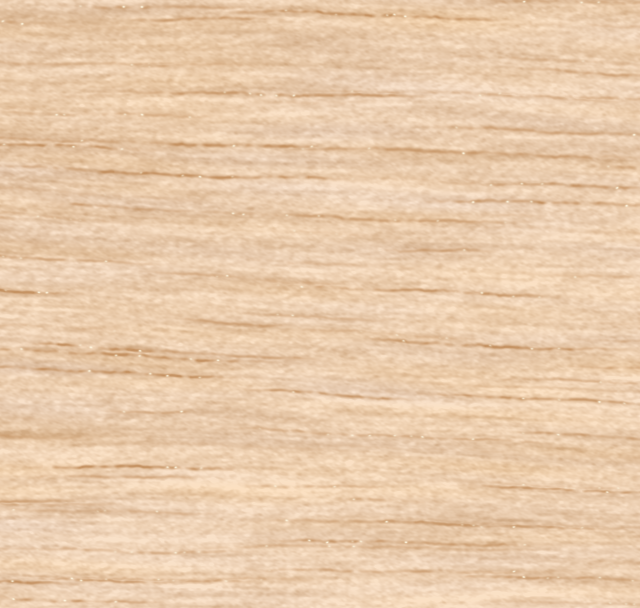
A WebGL 2 fragment shader for this texture:

```glsl
#version 300 es
precision highp float;
// Pale planed wood with nearly level grain that dips gently to the right.
// Stretched cellular flecks give bands, streaks and fibres; jittered rows of
// broken, tapered pores lie on top, dotted with tiny bright glints.

#define BASE_COLOR   vec3(0.921, 0.803, 0.682)
#define TONE_STEP    vec3(0.031, 0.041, 0.050)
#define PORE_COLOR   vec3(0.765, 0.565, 0.375)
#define GLINT_COLOR  vec3(1.0, 0.97, 0.88)
#define GRAIN_SLOPE  0.030
#define PORE_LAYERS  4
#define PORE_ROWS    13.0
#define PORE_SPAN    0.75
#define PORE_WIDTH   0.0029
#define GLINT_PITCH  0.014
#define GLINT_SHARE  0.13

uniform vec2 u_resolution;
out vec4 fragColor;

float hash(vec2 p) {
    vec3 q = fract(p.xyx * vec3(0.1031, 0.1030, 0.0973));
    q += dot(q, q.yzx + 33.33);
    return fract((q.x + q.y) * q.z);
}

// Cellular noise: soft light and dark spots, one per cell, centred on zero.
float flecks(vec2 p) {
    vec2 cell = floor(p);
    float sum = 0.0;
    for (int j = -1; j <= 1; j++) {
        for (int i = -1; i <= 1; i++) {
            vec2 id = cell + vec2(i, j);
            vec2 spot = id + vec2(hash(id + 17.0), hash(id + 59.0));
            vec2 d = p - spot;
            float falloff = max(1.0 - dot(d, d), 0.0);
            sum += (2.0 * hash(id + 101.0) - 1.0) * falloff * falloff;
        }
    }
    return sum;
}

// Follow the slow bend of the growth lines.
vec2 grainSpace(vec2 p) {
    float slope = GRAIN_SLOPE + 0.018 * sin(p.y * 5.2 - 1.0);
    float wave = 0.004 * sin(p.x * 5.0 + p.y * 9.0)
               + 0.0015 * sin(p.x * 13.0 - p.y * 21.0);
    return vec2(p.x, p.y + slope * p.x + wave);
}

// Brightness of the wood between the pores, in palette steps.
float woodTone(vec2 p, vec2 g) {
    float bands   = flecks(g * vec2(1.3, 15.0) + 7.0);
    float ribbons = flecks(g * vec2(3.5, 70.0) + 23.0);
    float streaks = flecks(g * vec2(13.0, 190.0) + 41.0);
    float fibres  = flecks(vec2(g.x * 90.0, (g.y - 0.10 * p.x) * 190.0));
    float fuzz    = flecks(vec2(p.x * 170.0, (p.y + 0.22 * p.x) * 290.0));
    return 0.15 + 0.80 * bands + 0.75 * ribbons + 0.90 * streaks
         + 0.95 * fibres + 0.65 * fuzz;
}

// One layer of pore rows: x = line, y = soft halo, z = glints.
vec3 poreLayer(vec2 g, float layer) {
    float v = g.y * PORE_ROWS + layer * 0.27;
    float row = floor(v) + 37.0 * layer + 5.0;
    float u = g.x / PORE_SPAN + hash(vec2(row, 3.0)) + 4.0;
    vec2 id = vec2(floor(u), row);

    // Random place, length and depth, with tapered ends.
    float centre = 0.2 + 0.6 * hash(id + 11.0);
    float reach = mix(0.14, 0.49, hash(id + 29.0));
    float depth = mix(0.12, 1.0, pow(hash(id + 47.0), 1.3));
    float taper = 1.0 - smoothstep(0.45, 1.0, abs(fract(u) - 0.5) / reach);

    // Uneven path and beaded darkness along the line.
    float phase = 6.283 * hash(id + 71.0);
    float wobble = 0.0010 * sin(g.x * 31.0 + phase)
                 + 0.0006 * sin(g.x * 97.0 + 2.0 * phase)
                 + 0.0008 * flecks(vec2(g.x * 120.0, row * 3.0));
    float d = (fract(v) - centre) / PORE_ROWS + wobble;
    float beads = 0.75 + 0.55 * flecks(vec2(g.x * 85.0, row * 5.0 + 0.5))
                + 0.45 * flecks(vec2(g.x * 16.0, row * 7.0 + 0.5));
    float weight = depth * taper;
    float line = weight * clamp(beads, 0.08, 1.15) * exp(-pow(d / PORE_WIDTH, 2.0));
    float halo = weight * exp(-pow(d / 0.0075, 2.0));

    // Small glints sit at random steps along the pore.
    float stepX = g.x / GLINT_PITCH;
    vec2 glintId = vec2(floor(stepX), row);
    float along = (fract(stepX) - mix(0.3, 0.7, hash(glintId + 83.0))) * GLINT_PITCH;
    float across = d + 0.003 * (hash(glintId + 97.0) - 0.5);
    float spark = exp(-(along * along / 6.0e-6 + across * across / 3.0e-6));
    float chance = hash(glintId + 131.0);
    float power = step(chance, GLINT_SHARE) * mix(1.0, 0.35, chance / GLINT_SHARE);
    return vec3(line, halo, spark * power * smoothstep(0.1, 0.5, weight));
}

void main() {
    vec2 p = gl_FragCoord.xy / u_resolution.y;
    vec2 g = grainSpace(p);

    vec3 pores = vec3(0.0);
    for (int i = 0; i < PORE_LAYERS; i++) {
        pores = max(pores, poreLayer(g, float(i)));
    }

    // Wood tone with a slow drift between warm and greyish streaks.
    float tone = woodTone(p, g) - 0.55 * pores.y;
    vec3 color = BASE_COLOR + TONE_STEP * clamp(tone, -3.2, 1.9);
    float warmth = flecks(g * vec2(4.0, 45.0) + 150.0);
    color += warmth * vec3(0.006, -0.001, -0.016);

    color = mix(color, PORE_COLOR, clamp(pores.x * 0.95, 0.0, 0.95));
    color = mix(color, GLINT_COLOR, clamp(pores.z, 0.0, 0.9));
    fragColor = vec4(clamp(color, 0.0, 1.0), 1.0);
}
```
